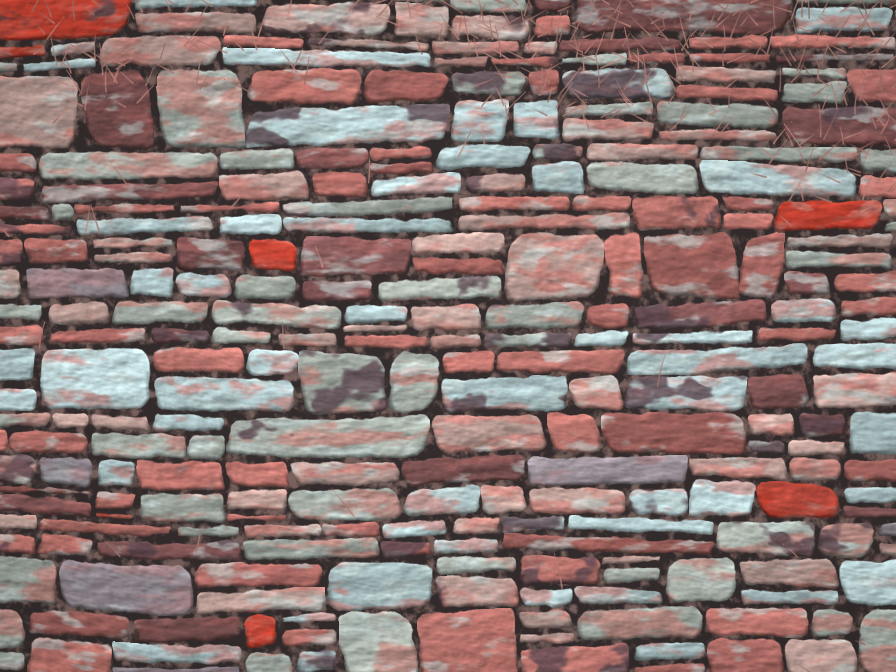
This texture is drawn by a WebGL 2 fragment shader. Its source:

```glsl
#version 300 es
precision highp float;
// Weathered dry stone wall of red and pale green blocks, with dry grass along the top.

uniform vec2 u_resolution;
out vec4 fragColor;

// Sizes are fractions of the canvas height.
const float COURSE = 0.080;      // height of a tall course
const float BLOCK = 0.235;       // mean width of a block of stones
const float JITTER = 0.55;       // irregularity of block edges
const float GAP = 0.0036;        // half width of a joint
const float TALL_SHARE = 0.27;   // blocks that keep the full course height
const float ROUGHNESS = 0.010;   // raggedness of the outlines
const float RELIEF = 0.95;       // strength of surface light and shade
const float GRASS_CELL = 0.055;
const float GRASS_WIDTH = 0.0009;
const vec3 JOINT_DARK = vec3(0.20, 0.17, 0.17);
const vec3 JOINT_LIGHT = vec3(0.47, 0.38, 0.36);
const vec3 RED_STAIN = vec3(0.77, 0.44, 0.41);
const vec3 PALE_CRUST = vec3(0.74, 0.80, 0.79);
const vec3 DARK_STAIN = vec3(0.36, 0.28, 0.31);
const vec3 GRASS = vec3(0.74, 0.53, 0.49);
const vec3 STONES[8] = vec3[8](
  vec3(0.66, 0.69, 0.66), vec3(0.73, 0.82, 0.83), vec3(0.76, 0.64, 0.61), vec3(0.76, 0.48, 0.45),
  vec3(0.66, 0.41, 0.39), vec3(0.51, 0.34, 0.34), vec3(0.76, 0.26, 0.20), vec3(0.57, 0.53, 0.56));
const float STONE_LIMITS[7] = float[7](0.27, 0.40, 0.56, 0.72, 0.83, 0.92, 0.955);

float hash(vec2 p) {
  return fract(sin(dot(p, vec2(127.1, 311.7))) * 43758.5453);
}

float noise(vec2 p) {
  vec2 i = floor(p), f = fract(p);
  f = f * f * (3.0 - 2.0 * f);
  return mix(mix(hash(i), hash(i + vec2(1, 0)), f.x),
             mix(hash(i + vec2(0, 1)), hash(i + vec2(1, 1)), f.x), f.y);
}

float fbm(vec2 p) {
  float sum = 0.0, amp = 0.53;
  for (int i = 0; i < 4; i++) {
    sum += amp * noise(p);
    p = mat2(1.6, 1.2, -1.2, 1.6) * p + 7.3;
    amp *= 0.5;
  }
  return sum;
}

// Jittered divisions of a line.
float edgeAt(float i, float seed) {
  return i + JITTER * (hash(vec2(i, seed)) - 0.5);
}

float cellIndex(float x, float seed) {
  float i = floor(x);
  if (x < edgeAt(i, seed)) return i - 1.0;
  return x >= edgeAt(i + 1.0, seed) ? i + 1.0 : i;
}

// Cuts an interval at fraction t and keeps the side holding x.
float split(inout float lo, inout float hi, float x, float t) {
  float cut = mix(lo, hi, t);
  if (x < cut) { hi = cut; return 1.0; }
  lo = cut;
  return 2.0;
}

// Finds the rectangle and identity of the stone around p.
void findStone(vec2 p, out vec2 lo, out vec2 hi, out vec2 id) {
  float row = cellIndex(p.y / COURSE, 3.0);
  float seed = row * 7.3 + 11.0, shift = hash(vec2(seed, 5.0));
  float col = cellIndex(p.x / BLOCK + shift, seed);
  lo = vec2(edgeAt(col, seed) - shift, edgeAt(row, 3.0)) * vec2(BLOCK, COURSE);
  hi = vec2(edgeAt(col + 1.0, seed) - shift, edgeAt(row + 1.0, 3.0)) * vec2(BLOCK, COURSE);
  id = vec2(col, row);
  bool tall = hash(id + 0.37) < TALL_SHARE;
  if (!tall) id.y += 0.23 * split(lo.y, hi.y, p.y, mix(0.36, 0.64, hash(id + 0.71)));
  if (hash(id + 0.13) < (tall ? 0.6 : 0.78))
    id.x += 0.19 * split(lo.x, hi.x, p.x, mix(0.28, 0.72, hash(id + 0.59)));
  if (hi.y - lo.y > 0.043 && hash(id + 0.47) < 0.22)
    id.y += 0.07 * split(lo.y, hi.y, p.y, mix(0.3, 0.7, hash(id + 0.83)));
}

// Signed distance to a tilted, tapered, ragged rounded block.
float stoneDistance(vec2 p, vec2 lo, vec2 hi, vec2 id) {
  vec2 q = p - 0.5 * (lo + hi);
  vec2 size = max(0.5 * (hi - lo) - GAP * (0.7 + 0.7 * hash(id + 1.9)), 0.003);
  q.y += q.x * 0.07 * (hash(id + 2.3) - 0.5);
  q.x += q.y * 0.5 * (hash(id + 3.1) - 0.5);
  size.y *= 1.0 + 0.28 * (hash(id + 4.7) - 0.5) * q.x / size.x;
  float radius = min(size.x, size.y) * mix(0.25, 0.75, hash(id + 5.3));
  vec2 b = abs(q) - size + radius;
  float d = length(max(b, 0.0)) + min(max(b.x, b.y), 0.0) - radius;
  return d + ROUGHNESS * (fbm(p * 42.0) - 0.5);
}

vec3 stoneColor(vec2 p, vec2 id) {
  float pick = hash(id + 6.1);
  int kind = 0;
  for (int i = 0; i < 7; i++) kind += int(pick > STONE_LIMITS[i]);
  vec2 w = p + 9.0 * vec2(hash(id + 7.7), hash(id + 8.3));
  float red = smoothstep(0.50, 0.66, fbm(w * vec2(15.0, 42.0)));
  float crust = smoothstep(0.55, 0.70, fbm(w.yx * vec2(45.0, 18.0) + 31.0));
  float stain = smoothstep(0.58, 0.66, fbm(w * vec2(13.0, 22.0) + 57.0));
  vec3 color = STONES[kind] * mix(0.88, 1.07, hash(id + 9.1));
  color = mix(color, RED_STAIN, red * (kind < 3 ? 0.55 : 0.25));
  color = mix(color, PALE_CRUST, crust * (kind < 6 ? 0.6 : 0.3));
  return mix(color, DARK_STAIN, stain * step(0.72, hash(id + 10.7)) * 0.8);
}

// Coverage of thin bent blades, thickest at the upper right.
float grass(vec2 p, float aspect, float pixel) {
  float cover = 0.0;
  vec2 cell = floor(p / GRASS_CELL);
  for (int k = 0; k < 54; k++) {
    vec2 c = cell + vec2(k % 3 - 1, (k / 3) % 3 - 1), s = c + float(k / 9) * 17.3;
    vec2 root = (c + vec2(hash(s), hash(s + 0.5))) * GRASS_CELL;
    float density = smoothstep(0.84, 1.08, root.y + 0.11 * root.x / aspect + 0.35 * (noise(root * 7.0) - 0.5));
    if (hash(s + 2.2) > density) continue;
    float angle = 2.6 * (hash(s + 3.7) - 0.5), reach = GRASS_CELL * mix(0.4, 0.95, hash(s + 4.4));
    vec2 tip = vec2(sin(angle), cos(angle)), q = p - root;
    float along = clamp(dot(q, tip) / reach, 0.0, 1.0);
    q.x += 0.012 * (hash(s + 5.9) - 0.5) * along * along;
    float d = length(q - tip * along * reach) - GRASS_WIDTH * (1.0 - 0.6 * along);
    cover = max(cover, 1.0 - smoothstep(-0.5 * pixel, pixel, d));
  }
  return cover;
}

void main() {
  float pixel = 1.0 / u_resolution.y, aspect = u_resolution.x * pixel;
  vec2 p = gl_FragCoord.xy * pixel;
  vec2 w = p + 0.022 * (vec2(noise(p * 5.0), noise(p * 4.0 + 19.0)) - 0.5);
  vec2 lo, hi, id;
  findStone(w, lo, hi, id);
  float d = stoneDistance(w, lo, hi, id);

  // Earth and grit in the joints.
  vec3 joint = mix(JOINT_DARK, JOINT_LIGHT, smoothstep(0.42, 0.78, fbm(p * 75.0)));

  // Cleft stone face, lit from the upper left.
  vec2 g = w * vec2(24.0, 58.0) + 40.0 * hash(id + 11.3);
  float light = RELIEF * (fbm(g) - fbm(g + vec2(-0.08, 0.22)));
  float height = (w.y - lo.y) / (hi.y - lo.y);
  float rim = 1.0 - smoothstep(0.0, 0.007, -d);
  vec3 face = stoneColor(w, id) * (1.0 + light + 0.16 * (fbm(w * 110.0) - 0.5));
  face *= 1.0 + rim * mix(-0.42, 0.06, smoothstep(0.2, 0.8, height));
  face *= mix(0.93, 1.04, height);
  vec3 color = mix(face, joint, smoothstep(-pixel, pixel, d));

  color = mix(color, GRASS * mix(0.75, 1.1, noise(p * 60.0)), 0.8 * grass(p, aspect, pixel));
  vec2 v = p / vec2(aspect, 1.0) - 0.5;
  color *= 1.03 - 0.28 * dot(v, v);
  fragColor = vec4(clamp(color, 0.0, 1.0), 1.0);
}
```
